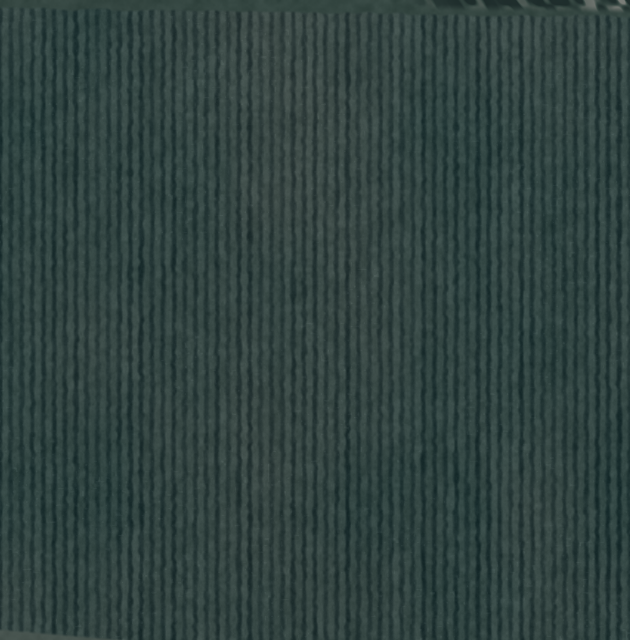
Write a WebGL 1 fragment shader that draws this texture.

```glsl
precision highp float;
// Dark green field of narrow vertical ridges parted by crisp shadowed grooves.
// Each row gets its own tone, groove depth and ragged edge from hashed noise;
// bare sloping margins close the field at the top and the lower left.

uniform vec2 u_resolution;

#define ROWS 58.0          // ridges across the canvas
#define GROOVE_HALF 0.37   // half width of a groove, in rows
#define WOBBLE 0.20        // sideways raggedness of the grooves, in rows
#define LUMPS 100.0        // lumps along one row
#define ROW_VARIATION 0.036
#define GRAIN 0.060
#define RIDGE_COLOR vec3(0.226, 0.296, 0.283)
#define GROOVE_COLOR vec3(0.122, 0.192, 0.192)
#define WORN_TINT vec3(0.022, 0.004, 0.002)
#define MARGIN_COLOR vec3(0.205, 0.275, 0.255)
#define DEBRIS_COLOR vec3(0.480, 0.490, 0.470)

float hash(vec2 p) {
  vec3 q = fract(vec3(p.xyx) * 0.1031);
  q += dot(q, q.yzx + 33.33);
  return fract((q.x + q.y) * q.z);
}

// Smooth value noise in 0..1
float noise(vec2 p) {
  vec2 cell = floor(p);
  vec2 f = fract(p);
  f = f * f * (3.0 - 2.0 * f);
  float low = mix(hash(cell), hash(cell + vec2(1.0, 0.0)), f.x);
  float high = mix(hash(cell + vec2(0.0, 1.0)), hash(cell + vec2(1.0, 1.0)), f.x);
  return mix(low, high, f.y);
}

float fbm(vec2 p) {
  float sum = 0.0;
  float weight = 0.5;
  for (int i = 0; i < 4; i++) {
    sum += weight * noise(p);
    p = p * 2.03 + 17.1;
    weight *= 0.5;
  }
  return sum / 0.9375;
}

// Ridges and grooves, with wear along their length
vec3 ridgedField(vec2 uv) {
  float x = uv.x * ROWS;
  float lump = noise(vec2(x * 1.8, uv.y * LUMPS) + 40.0) - 0.5;
  x += WOBBLE * lump;

  float grooveId = floor(x + 0.5);
  float grooveDist = abs(x - grooveId);
  float depth = mix(0.76, 1.12, hash(vec2(grooveId, 3.0)));
  depth *= mix(0.76, 1.14, noise(vec2(grooveId * 5.7, uv.y * 60.0)));
  float groove = depth * (1.0 - smoothstep(0.04, GROOVE_HALF, grooveDist));

  float rowId = floor(x);
  float across = fract(x) - 0.5;
  float rowTone = hash(vec2(rowId, 11.0)) - 0.5;
  float rowLump = noise(vec2(rowId * 3.7, uv.y * LUMPS)) - 0.5;
  float rowShade = ROW_VARIATION * (0.5 * rowTone + rowLump) - 0.018 * across;
  // Fade the row shading at the grooves, where neighbouring rows meet
  rowShade *= smoothstep(0.0, 0.2, grooveDist);
  return mix(RIDGE_COLOR + rowShade, GROOVE_COLOR, clamp(groove, 0.0, 1.2));
}

// Broad worn patches, fine grain and sparse pale flecks
vec3 addWear(vec3 color, vec2 uv) {
  float patches = fbm(uv * vec2(7.0, 4.0) + 8.0) - 0.5;
  float offset = (uv.x - 0.44) / 0.18;
  float centerBand = exp(-offset * offset);
  color += WORN_TINT * (0.6 * centerBand + 1.6 * patches - 0.1);
  color += 0.026 * patches + 0.014 * (uv.y - 0.5);
  color += 0.026 * (fbm(uv * vec2(32.0, 26.0) + 3.0) - 0.5);
  color += GRAIN * (fbm(uv * vec2(210.0, 190.0)) - 0.5);
  float fleck = smoothstep(0.82, 0.97, noise(uv * 190.0 + 5.0));
  return color + 0.030 * fleck * smoothstep(0.40, 0.65, fbm(uv * 9.0));
}

// Plain border strip with slanted shadows and pale debris at its right end
vec3 topMargin(vec2 uv) {
  vec3 color = MARGIN_COLOR + 0.07 * (fbm(uv * 70.0) - 0.5);
  float slant = noise(vec2(uv.x * 75.0 + uv.y * 45.0, uv.y * 60.0));
  float rightEnd = smoothstep(0.62, 0.74, uv.x);
  float outer = smoothstep(0.980, 0.994, uv.y + 0.012 * (uv.x - 0.8));
  float shadow = 1.0 - smoothstep(0.35, 0.60, slant);
  color = mix(color, GROOVE_COLOR * 0.75, 0.75 * rightEnd * outer * shadow);
  float debris = smoothstep(0.52, 0.76, slant) * outer * rightEnd;
  return mix(color, DEBRIS_COLOR, debris * mix(0.35, 1.0, smoothstep(0.90, 0.97, uv.x)));
}

void main() {
  vec2 uv = gl_FragCoord.xy / u_resolution;
  float soft = max(0.003, 1.0 / u_resolution.y);
  vec3 color = addWear(ridgedField(uv), uv);

  // Sloping upper edge of the field
  float topEdge = 0.986 - 0.012 * uv.x + 0.005 * (noise(vec2(uv.x * 60.0, 2.0)) - 0.5);
  color = mix(color, topMargin(uv), smoothstep(-soft, soft, uv.y - topEdge));

  // Thin bare wedge at the lower left
  float wedgeEdge = 0.016 - 0.085 * uv.x;
  vec3 soil = MARGIN_COLOR + vec3(0.07, 0.05, 0.05) + 0.05 * (fbm(uv * 80.0) - 0.5);
  color = mix(color, soil, 1.0 - smoothstep(-soft, soft, uv.y - wedgeEdge));

  gl_FragColor = vec4(clamp(color, 0.0, 1.0), 1.0);
}
```
